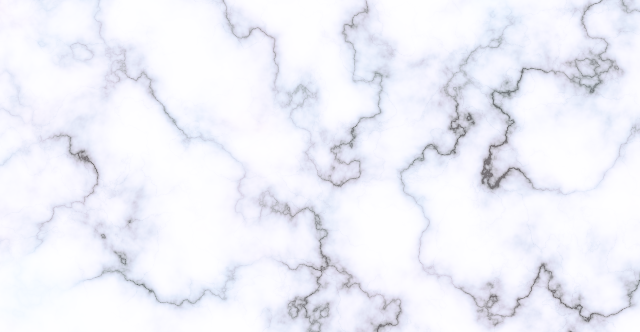
Reproduce this texture procedurally as a WebGL 2 fragment shader.

```glsl
#version 300 es
precision highp float;
// White marble with cloudy blue haze and fuzzy, branching grey veins.

uniform vec2 u_resolution;
out vec4 fragColor;

const float VEIN_SCALE = 2.5;      // main vein cells per canvas height
const float CRACK_SCALE = 5.5;     // secondary vein cells per canvas height
const float PATCH_SCALE = 1.9;     // strong and faint regions per canvas height
const float WARP_AMOUNT = 0.035;   // bending of the veins
const float HAZE_DEPTH = 0.15;
const float HAZE_FALLOFF = 2.2;
const float VEIN_DEPTH = 0.105;
const float VEIN_FALLOFF = 18.0;
const float CRACK_DEPTH = 0.05;
const float CRACK_FALLOFF = 10.0;
const float PATCH_CONTRAST = 0.42;
const float TINT_VARIATION = 0.010;
const int OCTAVES = 7;
const float GAIN = 0.5;
const float NOISE_SIGMA = 0.245;   // spread of the summed octaves

// Stone colours from clean to darkest, with the depth of each.
const int TONE_COUNT = 7;
const vec3 TONES[TONE_COUNT] = vec3[](
    vec3(0.998, 0.998, 1.0), vec3(0.96, 0.96, 1.0), vec3(0.90, 0.92, 0.98),
    vec3(0.85, 0.85, 0.92), vec3(0.77, 0.78, 0.82), vec3(0.66, 0.67, 0.70),
    vec3(0.46, 0.46, 0.48));
const float DEPTHS[TONE_COUNT] = float[](
    0.0, 0.038, 0.085, 0.145, 0.22, 0.33, 0.55);

// Random unit vector for a lattice point.
vec2 latticeGradient(vec2 cell) {
    uvec2 q = uvec2(ivec2(cell)) * uvec2(1597u, 3571u);
    uint h = (q.x ^ (q.y << 7)) + q.y;
    h = (h ^ (h >> 15)) * 73939u;
    h = (h ^ (h >> 13)) * 91193u;
    h ^= h >> 16;
    float angle = float(h & 65535u) / 65536.0 * 6.28318;
    return vec2(cos(angle), sin(angle));
}

float gradientNoise(vec2 p) {
    vec2 cell = floor(p);
    vec2 f = p - cell;
    vec2 w = f * f * f * (f * (f * 6.0 - 15.0) + 10.0);
    vec2 e = vec2(1.0, 0.0);
    float a = dot(latticeGradient(cell), f);
    float b = dot(latticeGradient(cell + e.xy), f - e.xy);
    float c = dot(latticeGradient(cell + e.yx), f - e.yx);
    float d = dot(latticeGradient(cell + e.xx), f - e.xx);
    return mix(mix(a, b, w.x), mix(c, d, w.x), w.y);
}

// Rotated octaves, scaled to a spread of about one.
float cloud(vec2 p) {
    const mat2 turn = mat2(1.6, 1.2, -1.2, 1.6);
    float sum = 0.0;
    float amplitude = 1.0;
    for (int i = 0; i < OCTAVES; i++) {
        sum += amplitude * gradientNoise(p);
        p = turn * p + vec2(17.3, 9.7);
        amplitude *= GAIN;
    }
    return sum / NOISE_SIGMA;
}

vec3 stoneColor(float depth) {
    vec3 color = TONES[0];
    for (int i = 1; i < TONE_COUNT; i++) {
        float t = (depth - DEPTHS[i - 1]) / (DEPTHS[i] - DEPTHS[i - 1]);
        color = mix(color, TONES[i], clamp(t, 0.0, 1.0));
    }
    return color;
}

void main() {
    vec2 p = gl_FragCoord.xy / u_resolution.y;

    // Gentle bending of the whole pattern
    vec2 warp = vec2(gradientNoise(p * 4.0 + 31.2), gradientNoise(p * 4.0 + 57.8));
    vec2 q = p + WARP_AMOUNT * warp;

    // Veins lie along the zero lines of the clouds
    float ridge = abs(cloud(q * VEIN_SCALE + vec2(5.3, 12.6)));
    float crack = abs(cloud(q * CRACK_SCALE + vec2(41.7, 23.1)));
    float strength = 1.0 + PATCH_CONTRAST * cloud(p * PATCH_SCALE + vec2(71.4, 38.5));
    strength = clamp(strength, 0.2, 1.7);

    // Haze, main veins and finer cracks inside the haze
    float haze = exp(-HAZE_FALLOFF * ridge);
    float depth = HAZE_DEPTH * strength * haze;
    depth += VEIN_DEPTH * pow(strength, 3.0) * exp(-VEIN_FALLOFF * ridge);
    depth += CRACK_DEPTH * strength * sqrt(haze) * exp(-CRACK_FALLOFF * crack);

    // Drift between lavender and sky blue within the haze
    float drift = clamp(cloud(p * 3.1 + vec2(13.9, 83.2)), -1.5, 1.5);
    vec3 tint = TINT_VARIATION * drift * haze * vec3(-1.0, 0.4, 0.3);

    fragColor = vec4(clamp(stoneColor(depth) + tint, 0.0, 1.0), 1.0);
}
```
